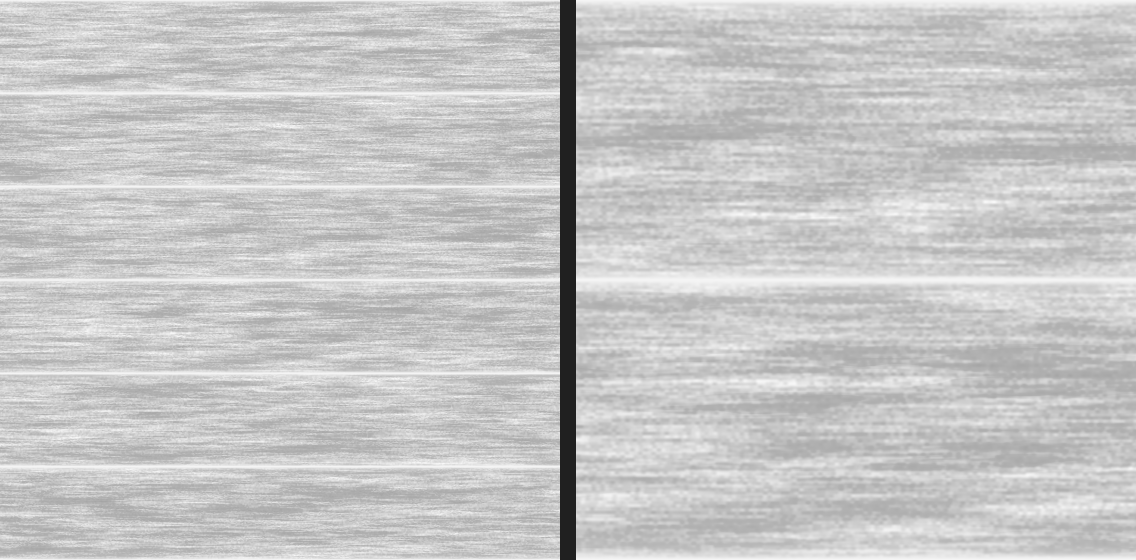
Left, the full canvas; right, a detail of the centre.
A three.js fragment shader for this texture:

```glsl
// Six pale grey horizontal boards with brushed wood grain and soft white seams.
// Grain is stretched noise whose rows slide independently, so fibres start and end
// at random; crisp dark flakes are thresholded noise, seams a distance falloff.

varying vec2 vUv;

const float BOARDS = 6.0;
const float SEAM_WIDTH = 0.0031;
const float HALO_WIDTH = 0.0085;
const float DARK_LIMIT = -0.10;
const vec3 WOOD = vec3(0.797);
const vec3 SEAM = vec3(0.96);

float hash(vec2 p) {
  return fract(sin(dot(p, vec2(127.1, 311.7))) * 43758.5453);
}

// One row of noise along x, shifted by a random amount
float fibre(float x, float row) {
  x += 64.0 * hash(vec2(row, 7.0));
  float cell = floor(x);
  float f = fract(x);
  return mix(hash(vec2(cell, row)), hash(vec2(cell + 1.0, row)), f * f * (3.0 - 2.0 * f));
}

float fibreNoise(vec2 p) {
  float row = floor(p.y);
  float f = fract(p.y);
  return mix(fibre(p.x, row), fibre(p.x, row + 1.0), f * f * (3.0 - 2.0 * f));
}

// Noise centred on zero, with the given number of cells across and down
float streaks(vec2 p, vec2 cells, float seed) {
  return fibreNoise(p * cells + vec2(seed * 17.3, floor(seed * 13.7))) - 0.5;
}

// Bends the fibres slightly so that they are not ruler straight
vec2 bendFibres(vec2 p, float seed) {
  p.y += 0.005 * streaks(p, vec2(3.0, 7.0), seed + 1.0);
  p.y += 0.0015 * streaks(p, vec2(18.0, 30.0), seed + 2.0);
  return p;
}

// Brightness change from broad bands down to long thin fibres and grit
float grain(vec2 p, float seed) {
  float tone = 0.07 * streaks(p, vec2(3.0, 36.0), seed + 3.0);
  tone += 0.10 * streaks(p, vec2(9.0, 110.0), seed + 4.0);
  tone += 0.13 * streaks(p, vec2(15.0, 250.0), seed + 5.0);
  tone += 0.14 * streaks(p, vec2(36.0, 490.0), seed + 6.0);
  tone += 0.11 * streaks(p, vec2(380.0, 512.0), seed + 10.0);
  return tone;
}

// Long dark flakes with crisp, frayed edges, 0 to 1
float flakes(vec2 p, float seed) {
  float field = 0.60 * streaks(p, vec2(6.5, 66.0), seed + 7.0);
  field += 0.30 * streaks(p, vec2(15.0, 140.0), seed + 8.0);
  field += 0.16 * streaks(p, vec2(40.0, 350.0), seed + 9.0);
  return 0.4 * smoothstep(0.02, 0.07, field) + 0.6 * smoothstep(0.16, 0.20, field);
}

// Flattens the tones below the limit, so that flakes look even
float flattenDark(float tone) {
  return max(tone, mix(DARK_LIMIT, tone, 0.35));
}

// Bright core and faint halo around the nearest seam
float seamLight(float d, float fray) {
  float core = exp(-pow(d / (SEAM_WIDTH * (1.0 + fray)), 2.0));
  float halo = exp(-d / HALO_WIDTH);
  return clamp(0.62 * core + 0.38 * halo, 0.0, 1.0);
}

void main() {
  float row = vUv.y * BOARDS;
  float seed = floor(row) * 3.7 + 1.0;
  float across = fract(row);
  float seamDistance = min(across, 1.0 - across) / BOARDS;

  // Board surface
  vec2 p = bendFibres(vUv, seed);
  float tone = grain(p, seed) - 0.08 * flakes(p, seed);
  vec3 color = WOOD + flattenDark(tone);

  // Seams, with edges frayed along the fibres
  float fray = 0.6 * streaks(vUv, vec2(12.0, 200.0), 5.0);
  color = mix(color, SEAM, seamLight(seamDistance, fray));

  gl_FragColor = vec4(clamp(color, 0.0, 1.0), 1.0);
}
```
